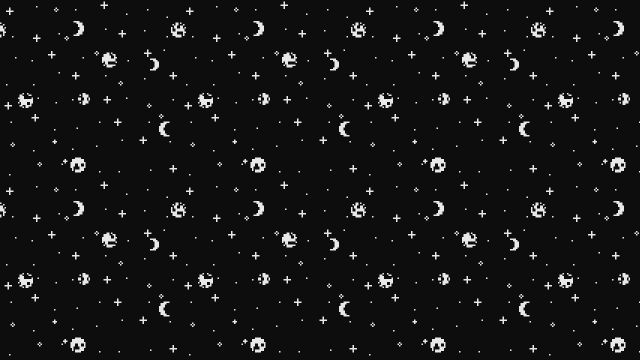
A Shadertoy shader for this pattern:

```glsl
#define TILES_DOWN 2.0
#define TILE 120.0        // art cells along one tile
#define GRID 8.0          // star slots along one tile
#define CLEARANCE 4.0     // gap kept between moons and stars
#define CRATERS 0.27      // share of a full moon that is dark
#define SKY vec3(0.05)
#define LIGHT vec3(0.91)

// Centre (cells from the tile's top left), radius, phase: 0 full, +-1 crescent
const vec4 MOONS[8] = vec4[8](
    vec4(119, 20, 5, 0), vec4(73, 40, 5, 0), vec4(17, 67, 5, 0), vec4(52, 110, 5, 0),
    vec4(56, 66, 3.6, 0), vec4(51, 19, 5, -1), vec4(102, 43, 4.2, -1), vec4(111, 86, 5, 1));

float hash(vec2 p) {
    vec3 q = fract(p.xyx * vec3(0.1031, 0.1030, 0.0973));
    q += dot(q, q.yzx + 33.33);
    return fract((q.x + q.y) * q.z);
}

// Shortest offset on the repeating tile
vec2 wrapOffset(vec2 d) {
    return mod(d + 0.5 * TILE, TILE) - 0.5 * TILE;
}

bool moonCell(vec2 d, vec4 moon) {
    float radius = moon.z;
    if (length(d) > radius) return false;
    if (moon.w != 0.0)
        return length(d - vec2(0.45 * radius * moon.w, 0.0)) > 0.8 * radius;
    // Craters: two-cell blocks, staggered from row to row
    float row = floor((d.y + 1.0) / 2.0);
    vec2 block = vec2(floor((d.x + mod(row, 2.0)) / 2.0), row);
    bool crater = hash(block + moon.xy) < CRATERS;
    return !(crater && length(d) < radius - 0.4);
}

vec2 starCentre(vec2 slot, vec2 id) {
    vec2 jitter = vec2(hash(id + 3.7), hash(id + 51.3));
    vec2 centre = (slot + mix(vec2(0.22), vec2(0.78), jitter)) * TILE / GRID;
    centre = floor(centre) + 0.5;
    for (int i = 0; i < 8; i++) {
        vec2 away = wrapOffset(centre - MOONS[i].xy);
        float dist = length(away);
        centre += away / dist * max(MOONS[i].z + CLEARANCE - dist, 0.0);
    }
    return floor(centre) + 0.5;
}

bool starCell(vec2 d, vec2 id) {
    vec2 a = floor(abs(d) + 0.5);
    float reach = a.x + a.y;
    float diagonal = mod(id.x - id.y, GRID);
    if (mod(diagonal, 4.0) == 0.0) {            // plus
        float arm = hash(id + 17.0) < 0.1 ? 1.0 : 2.0;
        return min(a.x, a.y) == 0.0 && reach <= arm;
    }
    if (diagonal == 2.0) return reach == 1.0;   // four-dot ring
    return reach == 0.0;                        // single dot
}

// Whether one art cell is lit
float lit(vec2 cell) {
    vec2 p = mod(cell, TILE) + 0.5;
    for (int i = 0; i < 8; i++)
        if (moonCell(wrapOffset(p - MOONS[i].xy), MOONS[i])) return 1.0;

    vec2 home = floor(p * GRID / TILE);
    for (int y = -1; y <= 1; y++)
        for (int x = -1; x <= 1; x++) {
            vec2 slot = home + vec2(x, y);
            vec2 id = mod(slot, GRID);
            if (starCell(p - starCentre(slot, id), id)) return 1.0;
        }
    return 0.0;
}

void mainImage(out vec4 fragColor, in vec2 fragCoord) {
    float cellsPerPixel = TILES_DOWN * TILE / iResolution.y;
    vec2 p = vec2(fragCoord.x, iResolution.y - fragCoord.y) * cellsPerPixel;

    // Box filter: blend the cells under the pixel by covered area
    vec2 first = floor(p - 0.5 * cellsPerPixel);
    vec2 cover = clamp((p - first - 1.0) / cellsPerPixel + 0.5, 0.0, 1.0);
    float top = mix(lit(first), lit(first + vec2(1, 0)), cover.x);
    float bottom = mix(lit(first + vec2(0, 1)), lit(first + 1.0), cover.x);

    fragColor = vec4(mix(SKY, LIGHT, mix(top, bottom, cover.y)), 1.0);
}
```
